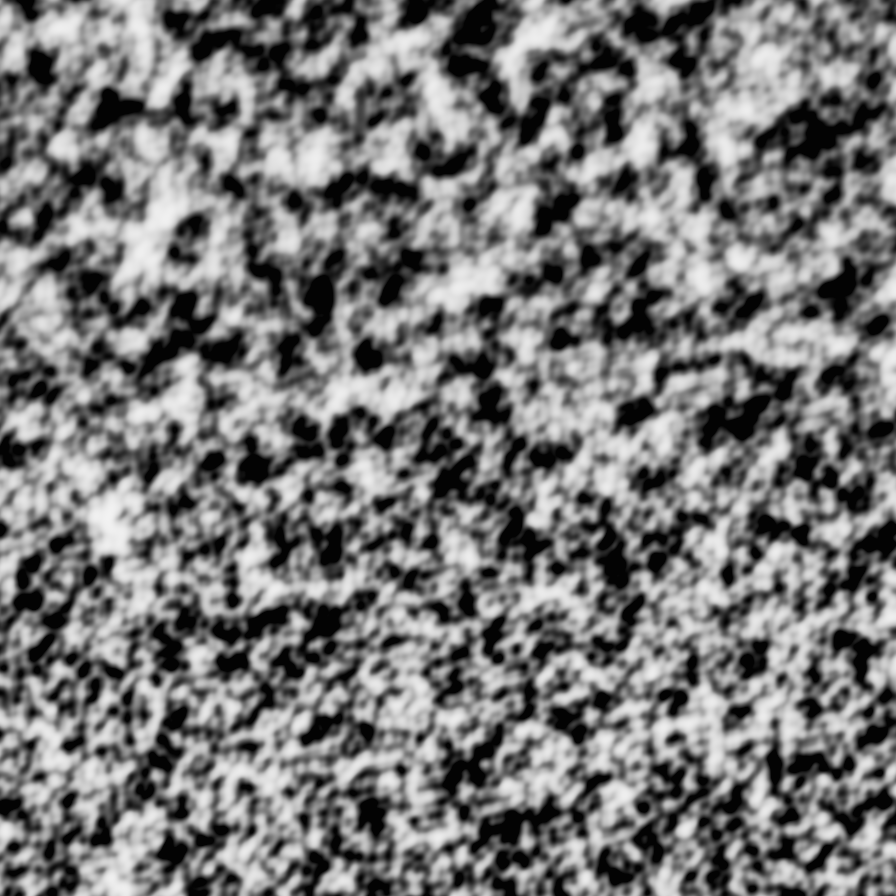
Give the GLSL for this texture, as a Shadertoy shader.

```glsl
// Rough grey grain: soft mottled blobs, finer toward the bottom, with a slight diagonal pull.

const float NOISE_DEVIATION = 0.215;
const float MID_GREY = 0.49;
const float CONTRAST = 0.33;
const float SHOULDER_START = 0.6;
const float SHOULDER_RANGE = 0.36;
const float STREAK_ANGLE = 0.9;
const float STREAK_STRETCH = 1.25;

mat2 rotation(float angle) {
    float c = cos(angle), s = sin(angle);
    return mat2(c, -s, s, c);
}

float hash(vec2 p) {
    return fract(sin(dot(p, vec2(127.1, 311.7))) * 43758.5453);
}

vec2 latticeGradient(vec2 cell) {
    float angle = 6.28319 * hash(cell);
    return vec2(cos(angle), sin(angle));
}

float gradientNoise(vec2 p) {
    vec2 cell = floor(p);
    vec2 f = p - cell;
    vec2 blend = f * f * f * (f * (f * 6.0 - 15.0) + 10.0);
    vec2 right = vec2(1.0, 0.0), up = vec2(0.0, 1.0);
    float a = dot(latticeGradient(cell), f);
    float b = dot(latticeGradient(cell + right), f - right);
    float c = dot(latticeGradient(cell + up), f - up);
    float d = dot(latticeGradient(cell + right + up), f - right - up);
    return mix(mix(a, b, blend.x), mix(c, d, blend.x), blend.y);
}

// Sum of four octaves, scaled to unit deviation
float grain(vec2 p, vec4 weights) {
    float total = 0.0;
    float frequency = 9.5;
    for (int i = 0; i < 4; i++) {
        vec2 q = rotation(1.3 * float(i)) * p * frequency;
        total += weights[i] * gradientNoise(q + 17.3 * float(i + 1));
        frequency *= 2.03;
    }
    return total / (NOISE_DEVIATION * length(weights));
}

// Linear middle, clipped blacks and softly rolled-off lights
float tone(float height) {
    float grey = MID_GREY + CONTRAST * height;
    float excess = max(grey - SHOULDER_START, 0.0);
    float rolled = SHOULDER_RANGE * (1.0 - exp(-excess / SHOULDER_RANGE));
    return max(min(grey, SHOULDER_START) + rolled, 0.01);
}

void mainImage(out vec4 fragColor, in vec2 fragCoord) {
    vec2 uv = fragCoord / iResolution.y;

    // Lengthen the grains along the rising diagonal
    vec2 p = rotation(STREAK_ANGLE) * uv;
    p.x /= STREAK_STRETCH;

    // Coarse blobs above, finer crumbs below
    vec4 coarse = vec4(0.38, 0.85, 0.85, 0.42);
    vec4 fine = vec4(0.38, 0.55, 0.85, 0.72);
    vec4 weights = mix(fine, coarse, smoothstep(0.2, 0.75, uv.y));

    fragColor = vec4(vec3(tone(grain(p, weights))), 1.0);
}
```
